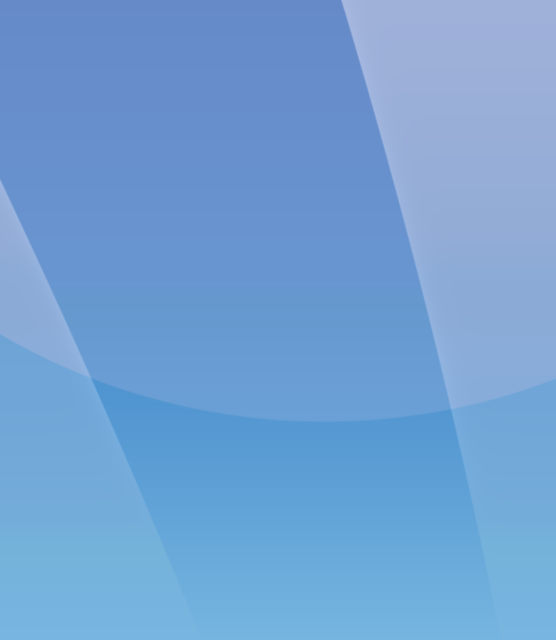
A Shadertoy shader for this background:

```glsl
// Draws a soft blue backdrop: two pale side panels crossed by a wide shallow arc.
#define EDGE_SOFTNESS 0.0020
#define ARC_CENTER vec2(0.583, -0.344)
#define ARC_RADIUS vec2(1.156, 1.003)
#define RIM_WIDTH 0.012
#define RIM_STRENGTH 0.035

// Colour channels given on the 0..255 scale
vec3 rgb(float r, float g, float b) {
    return vec3(r, g, b) / 255.0;
}

// Three-stop vertical gradient
vec3 ramp(vec3 a, vec3 b, vec3 c, float start, float middle, float end, float depth) {
    vec3 upper = mix(a, b, clamp((depth - start) / (middle - start), 0.0, 1.0));
    return mix(upper, c, clamp((depth - middle) / (end - middle), 0.0, 1.0));
}

// Horizontal positions of the gently curved panel edges
float leftEdge(float depth) {
    return 0.5266 * (depth - 0.28) - 0.056 * (depth - 0.28) * (depth - 0.599);
}

float rightEdge(float depth) {
    return 0.614 + 0.347 * depth - 0.060 * depth * depth;
}

// Depth of the lower boundary of the large ellipse
float arcDepth(float x) {
    float offset = (x - ARC_CENTER.x) / ARC_RADIUS.x;
    return ARC_CENTER.y + ARC_RADIUS.y * sqrt(max(0.0, 1.0 - offset * offset));
}

float cover(float signedDistance) {
    float width = max(EDGE_SOFTNESS, 1.0 / iResolution.y);
    return smoothstep(-width, width, signedDistance);
}

void mainImage(out vec4 fragColor, in vec2 fragCoord) {
    vec2 uv = fragCoord / iResolution.xy;
    float depth = 1.0 - uv.y;

    // Signed distances, positive inside each side panel and below the arc
    float leftDist = (leftEdge(depth) - uv.x) * 0.8;
    float rightDist = (uv.x - rightEdge(depth)) * 0.84;
    float panelDist = max(leftDist, rightDist);
    float arcDist = depth - arcDepth(uv.x);
    float panel = cover(panelDist);
    float below = cover(arcDist);

    // Central band, with a subtle turn from violet blue to cyan blue
    vec3 bandAbove = ramp(rgb(102.0, 138.0, 200.0), rgb(104.0, 149.0, 208.0),
                          rgb(106.0, 160.0, 213.0), 0.0, 0.43, 0.65, depth);
    float hueTurn = smoothstep(0.43, 0.48, depth) * (1.0 - smoothstep(0.48, 0.60, depth));
    bandAbove += hueTurn * rgb(-3.0, 1.0, -3.0);
    vec3 bandBelow = ramp(rgb(80.0, 148.0, 208.0), rgb(96.0, 162.0, 214.0),
                          rgb(118.0, 181.0, 224.0), 0.61, 0.78, 1.0, depth);

    // Pale side panels
    vec3 panelAbove = ramp(rgb(160.0, 177.0, 217.0), rgb(146.0, 172.0, 214.0),
                           rgb(136.0, 172.0, 217.0), 0.0, 0.36, 0.60, depth);
    panelAbove = mix(panelAbove, rgb(138.0, 170.0, 213.0),
                     0.7 * smoothstep(0.37, 0.44, depth) * (1.0 - smoothstep(0.44, 0.58, depth)));
    vec3 panelBelow = ramp(rgb(110.0, 163.0, 214.0), rgb(115.0, 171.0, 217.0),
                           rgb(120.0, 182.0, 224.0), 0.52, 0.80, 1.0, depth);
    panelBelow += smoothstep(0.80, 0.85, depth) * (1.0 - smoothstep(0.85, 0.97, depth))
                * rgb(0.0, 4.0, -1.0);

    vec3 above = mix(bandAbove, panelAbove, panel);
    vec3 lower = mix(bandBelow, panelBelow, panel);
    vec3 color = mix(above, lower, below);

    // Faint light inside the panel borders, fading towards the bottom
    float rim = panel * exp(-max(panelDist, 0.0) / RIM_WIDTH);
    color += RIM_STRENGTH * rim * (1.0 - smoothstep(0.55, 0.90, depth));

    fragColor = vec4(clamp(color, 0.0, 1.0), 1.0);
}
```
